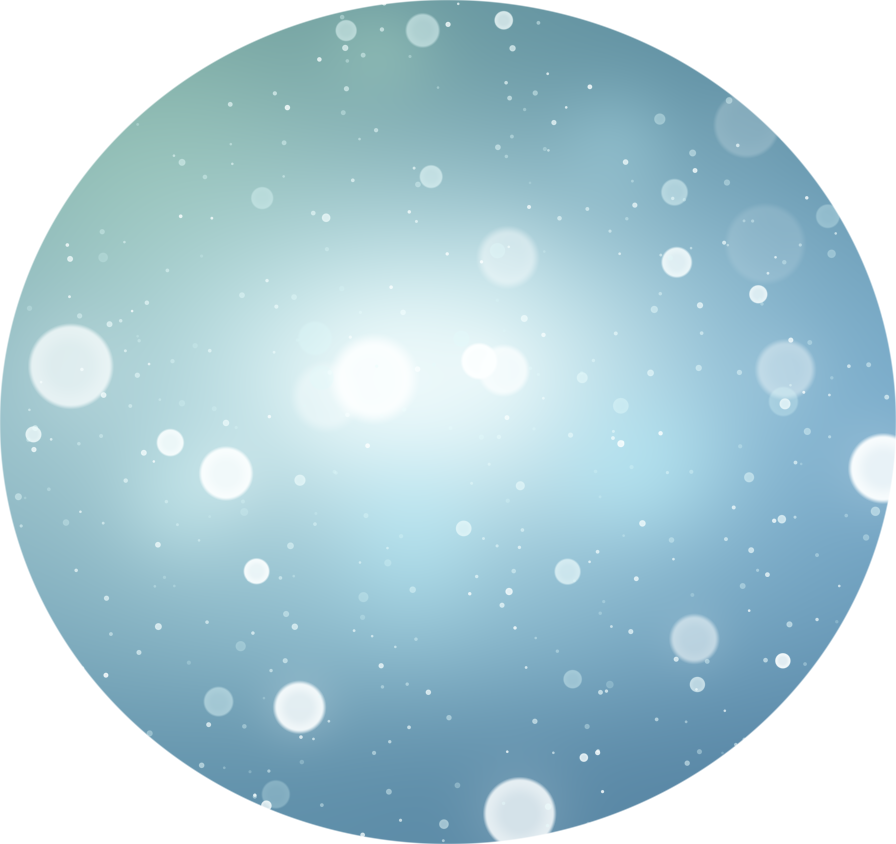
A WebGL 1 fragment shader for this background:

```glsl
precision highp float;

uniform vec2 u_resolution;

const float ASPECT = 1.062;
const vec3 WHITE = vec3(0.99, 1.0, 1.0);
const vec3 ICE = vec3(0.86, 0.98, 0.98);
const vec3 AQUA = vec3(0.70, 0.90, 0.95);
const vec3 MINT = vec3(0.62, 0.80, 0.73);

vec3 hash3(vec2 cell, float seed) {
    vec3 h = fract(vec3(cell.xyx + seed) * vec3(0.1031, 0.1030, 0.0973));
    h += dot(h, h.yxz + 33.33);
    return fract((h.xxy + h.yzz) * h.zyx);
}

// Three vertical colour stops
vec3 ramp(vec3 low, vec3 mid, vec3 high, float y) {
    vec3 lower = mix(low, mid, smoothstep(0.0, 0.52, y));
    return mix(lower, high, smoothstep(0.48, 1.0, y));
}

vec3 glow(vec3 base, vec2 p, vec2 center, vec2 size, vec3 tint, float amount) {
    vec2 d = (p - center) / size;
    return mix(base, tint, amount * exp(-dot(d, d)));
}

// Lens disc with a slightly brighter rim
float disc(float dist, float radius, float blur) {
    float body = 1.0 - smoothstep(radius - blur, radius + blur, dist);
    return body * mix(0.88, 1.0, smoothstep(0.4, 0.95, dist / radius));
}

vec3 light(vec3 base, vec2 p, vec2 center, float radius, float blur, float amount) {
    float dist = length(p - center);
    float halo = 0.16 * exp(-dist * dist / (radius * radius * 2.2));
    return mix(base, WHITE, amount * max(disc(dist, radius, radius * blur), halo));
}

// One jittered disc per grid cell, kept inside its cell
vec3 scatter(vec3 base, vec2 p, float cells, vec2 radii, float density, float seed, float pixel) {
    vec2 grid = p * cells;
    vec2 cell = floor(grid);
    vec3 place = hash3(cell, seed);
    vec3 look = hash3(cell, seed + 41.7);
    float radius = mix(radii.x, radii.y, look.x * look.x);
    float margin = min(0.45, radius * cells * 1.2);
    vec2 center = (cell + mix(vec2(margin), vec2(1.0 - margin), place.xy)) / cells;
    float blur = max(radius * 0.1, pixel * 0.8);
    float shown = step(place.z, density) * mix(0.25, 0.95, look.y);
    return mix(base, mix(ICE, WHITE, look.y), shown * disc(length(p - center), radius, blur));
}

vec3 backdrop(vec2 p) {
    vec3 left = ramp(vec3(0.38, 0.57, 0.67), vec3(0.57, 0.73, 0.77), vec3(0.46, 0.64, 0.62), p.y);
    vec3 right = ramp(vec3(0.34, 0.52, 0.64), vec3(0.45, 0.65, 0.78), vec3(0.36, 0.55, 0.63), p.y);
    vec3 color = mix(left, right, smoothstep(0.1, 0.95, p.x));

    // Wide coloured haze
    color = glow(color, p, vec2(0.17, 0.80), vec2(0.20, 0.17), MINT, 0.45);
    color = glow(color, p, vec2(0.45, 0.94), vec2(0.07, 0.06), MINT, 0.35);
    color = glow(color, p, vec2(0.73, 0.83), vec2(0.07), AQUA, 0.22);
    color = glow(color, p, vec2(0.51, 0.56), vec2(0.38, 0.25), ICE, 0.78);
    color = glow(color, p, vec2(0.49, 0.39), vec2(0.09, 0.12), AQUA, 0.60);
    color = glow(color, p, vec2(0.75, 0.45), vec2(0.11, 0.09), AQUA, 0.65);
    color = glow(color, p, vec2(0.22, 0.41), vec2(0.08), ICE, 0.35);
    color = glow(color, p, vec2(0.50, 0.27), vec2(0.42, 0.12), AQUA, 0.22);

    // Bright core
    return glow(color, p, vec2(0.50, 0.55), vec2(0.19, 0.13), WHITE, 0.65);
}

vec3 largeLights(vec3 color, vec2 p) {
    // Faint, distant discs
    color = light(color, p, vec2(0.907, 0.711), 0.046, 0.12, 0.14);
    color = light(color, p, vec2(0.885, 0.852), 0.038, 0.10, 0.22);
    color = light(color, p, vec2(0.931, 0.562), 0.034, 0.15, 0.45);
    color = light(color, p, vec2(0.387, 0.530), 0.038, 0.25, 0.40);
    color = light(color, p, vec2(0.602, 0.695), 0.034, 0.20, 0.50);
    color = light(color, p, vec2(0.823, 0.243), 0.028, 0.15, 0.58);

    // Bright, near discs
    color = light(color, p, vec2(0.084, 0.566), 0.049, 0.08, 0.76);
    color = light(color, p, vec2(0.443, 0.551), 0.048, 0.24, 0.95);
    color = light(color, p, vec2(0.597, 0.561), 0.029, 0.16, 0.75);
    color = light(color, p, vec2(0.568, 0.572), 0.021, 0.12, 1.00);
    color = light(color, p, vec2(0.268, 0.439), 0.031, 0.10, 0.94);
    color = light(color, p, vec2(0.355, 0.162), 0.030, 0.12, 0.92);
    color = light(color, p, vec2(0.616, 0.036), 0.042, 0.08, 0.85);
    return light(color, p, vec2(1.047, 0.445), 0.040, 0.10, 0.96);
}

void main() {
    vec2 uv = gl_FragCoord.xy / u_resolution;
    vec2 p = uv * vec2(ASPECT, 1.0);
    float pixel = 1.0 / min(u_resolution.x, u_resolution.y);

    vec3 color = largeLights(backdrop(p), p);

    // Medium discs, then successively finer sparks
    color = scatter(color, p, 7.0, vec2(0.009, 0.020), 0.55, 7.3, pixel);
    for (int i = 0; i < 3; i++) {
        float level = float(i);
        vec2 radii = vec2(0.0030, 0.0068) / (1.0 + 0.6 * level);
        color = scatter(color, p, 12.0 + 7.0 * level, radii, 0.36, 19.1 + 13.0 * level, pixel);
    }

    // Oval cut-out on white
    float edge = length(uv * 2.0 - 1.0) - 1.0;
    float outside = smoothstep(-2.0 * pixel, 2.0 * pixel, edge);
    gl_FragColor = vec4(mix(color, vec3(1.0), outside), 1.0);
}
```
